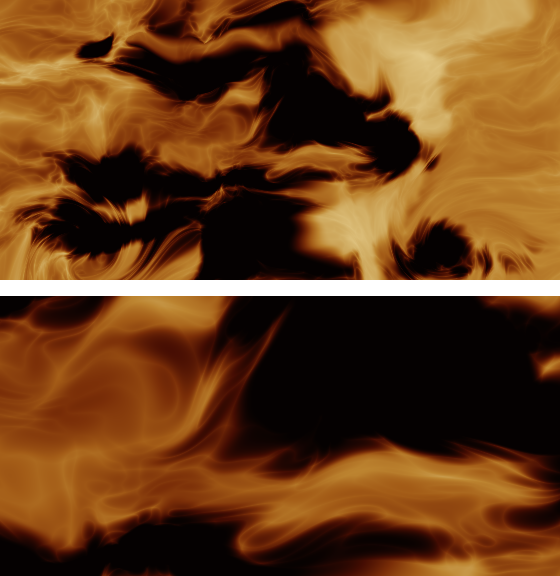
Top: the whole. Bottom: its middle third, enlarged.
Give the GLSL for this texture, as a WebGL 2 fragment shader.

```glsl
#version 300 es
precision highp float;
// Billowing golden flames curling around dark, smoky hollows.
uniform vec2 u_resolution;
out vec4 fragColor;

vec2 gradient(ivec2 cell) {
  uvec2 c = uvec2(cell);
  uint h = c.x * 1597u ^ c.y * 51749u;
  h = (h ^ (h >> 15)) * 73244475u;
  h = (h ^ (h >> 13)) * 73244475u;
  float angle = float((h >> 8) & 65535u) / 65536.0 * 6.2832;
  return vec2(cos(angle), sin(angle));
}

// Gradient noise, about -1 to 1
float noise(vec2 p) {
  ivec2 i = ivec2(floor(p));
  vec2 f = fract(p), u = f * f * f * (f * (f * 6.0 - 15.0) + 10.0);
  float a = dot(gradient(i), f);
  float b = dot(gradient(i + ivec2(1, 0)), f - vec2(1, 0));
  float c = dot(gradient(i + ivec2(0, 1)), f - vec2(0, 1));
  float d = dot(gradient(i + ivec2(1, 1)), f - vec2(1, 1));
  return 1.4 * mix(mix(a, b, u.x), mix(c, d, u.x), u.y);
}

float fbm(vec2 p) {
  float sum = 0.0, amp = 0.55;
  for (int i = 0; i < 4; i++) {
    sum += amp * noise(p);
    p = mat2(1.6, 1.2, -1.2, 1.6) * p + 7.3;
    amp *= 0.5;
  }
  return sum;
}

// Repeated warping folds the plane into tongues
vec2 turbulence(vec2 p) {
  float freq = 2.3, amp = 0.13;
  for (int i = 0; i < 4; i++) {
    vec2 q = p * freq;
    p += amp * vec2(noise(q + 3.7), 0.8 * noise(q + 19.1));
    freq *= 1.8;
    amp *= 0.55;
  }
  return p;
}

// Thin bright filaments along the zero lines of noise
float wisps(vec2 p) {
  float sum = 0.0, amp = 0.5;
  p *= 3.2;
  for (int i = 0; i < 4; i++) {
    float n = noise(p);
    sum += amp * pow(max(1.0 - abs(n), 0.0), 3.5);
    p = mat2(1.9, 0.5, -0.5, 1.9) * p + 0.25 * n + 5.1;
    amp *= 0.58;
  }
  return sum / 1.05;
}

vec2 twist(vec2 p, vec2 centre, float radius, float turn) {
  vec2 d = p - centre;
  float a = turn * exp(-dot(d, d) / (radius * radius));
  return centre + mat2(cos(a), sin(a), -sin(a), cos(a)) * d;
}

float hollow(vec2 p, vec2 centre, vec2 radii) {
  return 1.0 - length((p - centre) / radii);
}

float capsule(vec2 p, vec2 a, vec2 b, float radius) {
  vec2 d = b - a;
  return radius - length(p - a - d * clamp(dot(p - a, d) / dot(d, d), 0.0, 1.0));
}

vec3 fireColour(float heat) {
  vec3 stops[7] = vec3[7](vec3(0.02, 0.005, 0.005), vec3(0.27, 0.05, 0.01),
    vec3(0.48, 0.18, 0.03), vec3(0.64, 0.36, 0.09), vec3(0.74, 0.52, 0.19),
    vec3(0.82, 0.68, 0.39), vec3(0.90, 0.80, 0.55));
  float t = clamp(heat * 5.0, 0.0, 5.99);
  int i = int(t);
  return mix(stops[i], stops[i + 1], fract(t));
}

void main() {
  vec2 p = gl_FragCoord.xy / u_resolution.y;
  p.x *= 2.0 * u_resolution.y / u_resolution.x;

  // Flowing coordinates with two curls near the bottom
  vec2 curl = twist(twist(p, vec2(0.29, 0.08), 0.17, 3.0), vec2(1.62, 0.1), 0.2, -2.2);
  vec2 flow = turbulence(curl);
  vec2 grain = vec2(flow.x * 0.75, flow.y * 1.25 - flow.x * 0.2);
  float threads = wisps(grain);
  float clouds = fbm(grain * 3.0 + 11.0);

  // Dark hollows, frayed by the filaments
  vec2 q = mix(p, turbulence(p), 0.75);
  float dark = hollow(q, vec2(0.79, 0.80), vec2(0.40, 0.15));
  dark = max(dark, hollow(q, vec2(0.37, 0.83), vec2(0.06, 0.07)));
  dark = max(dark, hollow(q, vec2(1.15, 0.62), vec2(0.30, 0.14)));
  dark = max(dark, hollow(q, vec2(1.38, 0.49), vec2(0.15, 0.14)));
  dark = max(dark, hollow(q, vec2(0.90, 0.11), vec2(0.36, 0.20)));
  dark = max(dark, hollow(q, vec2(0.42, 0.36), vec2(0.24, 0.07)));
  dark = max(dark, hollow(q, vec2(0.45, 0.20), vec2(0.34, 0.09)));
  dark = max(dark, hollow(q, vec2(0.88, 0.35), vec2(0.42, 0.06)));
  dark = max(dark, 0.6 * hollow(q, vec2(1.62, 0.10), vec2(0.22, 0.07)));
  float cover = smoothstep(0.3, -0.22, dark - 0.9 * (threads - 0.42) - 0.35 * clouds);
  float ribbon = capsule(q, vec2(0.5, 0.89), vec2(1.15, 0.81), 0.035);
  cover = max(cover, 0.85 * smoothstep(-0.015, 0.025, ribbon));

  // Body of the fire: streaky left and centre, smoother on the right
  float right = smoothstep(1.25, 1.6, p.x);
  float centre = smoothstep(0.35, 0.65, p.x) * (1.0 - right);
  float heat = mix(0.68, 0.75, right) - 0.14 * centre;
  heat += mix(0.6, 0.28, right) * (threads - 0.42) + mix(0.3, 0.2, right) * clouds;
  heat *= cover;

  // Pale dense billows with crisp edges
  float billow = capsule(q, vec2(1.24, 0.80), vec2(1.78, 1.0), 0.10);
  billow = max(billow, capsule(q, vec2(1.40, 0.88), vec2(1.56, 0.61), 0.11));
  billow = max(billow, capsule(q, vec2(1.15, 0.14), vec2(1.48, 0.31), 0.10));
  billow = max(billow, capsule(q, vec2(1.22, 0.22), vec2(1.30, 0.0), 0.08));
  float pale = smoothstep(-0.01, 0.05, billow + 0.06 * clouds);
  float paleHeat = 0.96 + 0.26 * clouds + 0.2 * (threads - 0.42);
  heat = mix(heat, paleHeat, 0.95 * pale);

  fragColor = vec4(fireColour(heat), 1.0);
}
```
